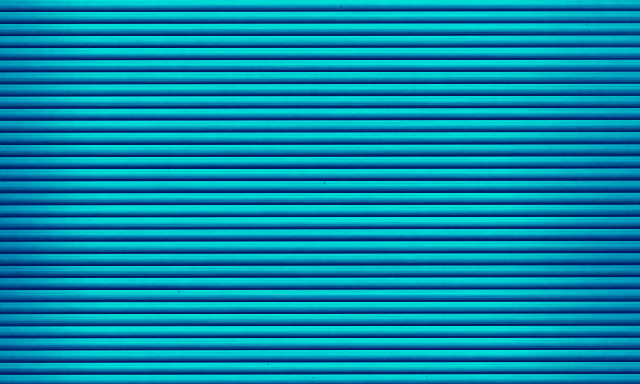
Write a Shadertoy shader that draws this texture.

```glsl
const float SLATS = 31.75;       // slats over the canvas height
const float FIRST_SEAM = 0.87;   // height of the lowest seam, in slats
const float TILT = 0.002;        // rise of the seams per unit across

const vec3 DEEP_NAVY = vec3(0.0, 0.09, 0.36);
const vec3 MID_BLUE = vec3(0.01, 0.47, 0.67);
const vec3 BRIGHT_CYAN = vec3(0.0, 0.87, 0.845);

float hash(vec2 p) {
    return fract(sin(dot(p, vec2(127.1, 311.7))) * 43758.5453);
}

float valueNoise(vec2 p) {
    vec2 cell = floor(p);
    vec2 f = fract(p);
    f = f * f * (3.0 - 2.0 * f);
    float low = mix(hash(cell), hash(cell + vec2(1.0, 0.0)), f.x);
    float high = mix(hash(cell + vec2(0.0, 1.0)), hash(cell + 1.0), f.x);
    return mix(low, high, f.y);
}

vec3 toneColor(float tone) {
    vec3 shade = mix(DEEP_NAVY, MID_BLUE, clamp(tone * 2.0, 0.0, 1.0));
    return mix(shade, BRIGHT_CYAN, clamp(tone * 2.0 - 1.0, 0.0, 1.0));
}

// Brightness of one slat, from its lower seam (0) to its upper seam (1)
float slatTone(float rise, float slat) {
    float start = 0.07 + 0.04 * hash(vec2(slat, 3.0));
    float curve = smoothstep(start, 0.62, rise);
    return mix(0.24, 0.99, curve);
}

// Coverage of the dark seam
float seamMask(float rise, float halfWidth, float blur) {
    float gap = min(rise, 1.0 - rise);
    return 1.0 - smoothstep(halfWidth - blur, halfWidth + blur, gap);
}

// Soft thin line along a slat, widened to at least one pixel
float ridge(float rise, float center, float width, float blur) {
    float spread = max(width, blur);
    return width / spread * (1.0 - smoothstep(0.0, 2.0 * spread, abs(rise - center)));
}

// Lengthwise ridges and scratches, broken slowly along each slat
float grooves(vec2 uv, float rise, float slat, float blur) {
    float lines = valueNoise(vec2(uv.x * 2.0 + slat * 7.3, rise * 9.0 + slat * 17.0));
    float scratches = valueNoise(vec2(uv.x * 28.0, rise * 6.0 + slat * 11.0));
    float ridges = 0.12 * ridge(rise, 0.25, 0.03, blur) - 0.13 * ridge(rise, 0.70, 0.03, blur)
                 - 0.10 * ridge(rise, 0.47, 0.03, blur);
    return ridges + (lines - 0.5) * 0.14 + (scratches - 0.5) * 0.05;
}

// Light falls off to both sides and dips in the lower part
float sideLight(vec2 uv) {
    float lowDip = exp(-pow((uv.y - 0.36) / 0.24, 2.0));
    float left = mix(0.68 - 0.10 * lowDip, 1.0, smoothstep(-0.03, 0.17, uv.x));
    float right = mix(1.0, 0.72 - 0.04 * lowDip, smoothstep(0.74, 1.03, uv.x));
    float lower = 1.0 - 0.05 * exp(-pow((uv.y - 0.30) / 0.10, 2.0));
    return left * right * lower;
}

// Sparse dark flecks, one candidate per grid cell
float fleckMask(vec2 p, float density, float blur) {
    vec2 cell = floor(p);
    vec2 center = 0.2 + 0.6 * vec2(hash(cell + 4.1), hash(cell + 9.7));
    float radius = mix(0.02, 0.05, hash(cell + 2.3));
    float dist = length((fract(p) - center) * vec2(0.7, 1.0));
    float present = step(1.0 - density, hash(cell + 15.0));
    return present * (1.0 - smoothstep(radius - blur, radius + blur, dist));
}

void mainImage(out vec4 fragColor, in vec2 fragCoord) {
    vec2 uv = fragCoord / iResolution.xy;
    vec2 pos = fragCoord / iResolution.y;
    float pixel = 1.0 / iResolution.y;

    // Slat coordinates
    float level = (pos.y - TILT * (uv.x - 0.5)) * SLATS - FIRST_SEAM;
    float slat = floor(level);
    float rise = level - slat;
    float blur = 0.55 * pixel * SLATS;

    // Rounded slat with wear
    float tone = slatTone(rise, slat) + grooves(uv, rise, slat, blur);
    tone *= sideLight(uv) * mix(0.98, 1.03, hash(vec2(slat, 8.0)));
    tone += (valueNoise(pos * vec2(90.0, 150.0)) - 0.5) * 0.05;

    // Seam, slightly hazy toward the upper right
    float haze = 0.08 * smoothstep(0.75, 1.0, uv.x) * smoothstep(0.4, 1.0, uv.y);
    float halfWidth = 0.08 + 0.02 * (hash(vec2(slat, 5.0)) - 0.5);
    tone = mix(tone, 0.03, seamMask(rise, halfWidth, blur)) + haze;

    // Flecks of dirt
    float flecks = fleckMask(pos * 24.0, 0.03, 0.5 * pixel * 24.0);
    tone = mix(tone, 0.15, 0.5 * flecks);

    fragColor = vec4(toneColor(tone), 1.0);
}
```
